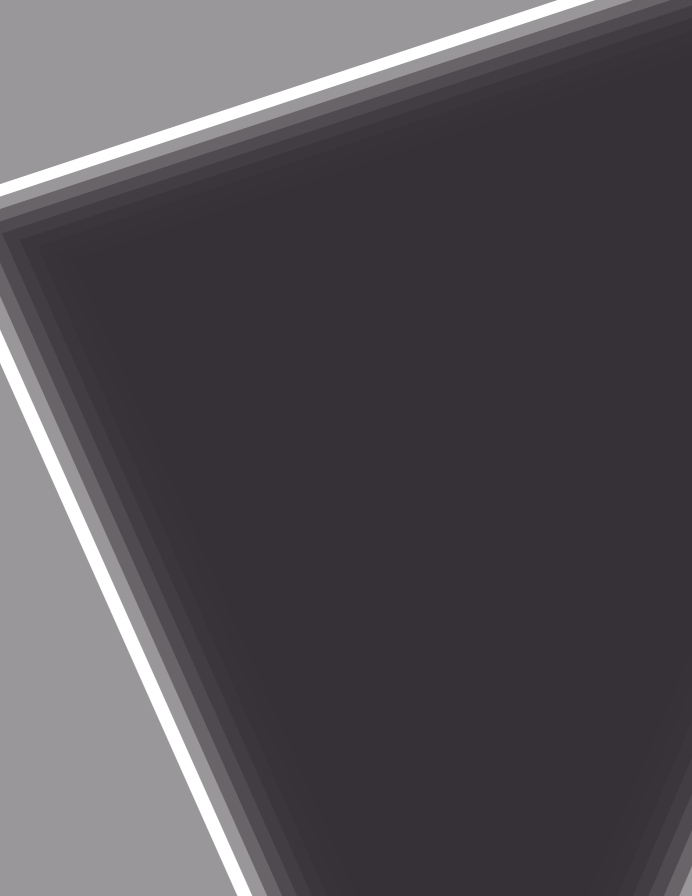
Write a WebGL 2 fragment shader that draws this background.

```glsl
#version 300 es
precision highp float;
// Dark tilted panel with a white rim and stepped inner glow on a grey ground.

uniform vec2 u_resolution;
out vec4 fragColor;

const vec3 PANEL = vec3(0.208, 0.188, 0.212);
const vec3 RIM = vec3(1.0);
const vec3 GROUND = vec3(0.600, 0.592, 0.600);
const int BAND_COUNT = 9;

// Distance to the right of the line from a to b, counted in bands.
float bandsInside(vec2 p, vec2 a, vec2 b, float bandWidth) {
    vec2 along = normalize(b - a);
    return dot(p - a, vec2(along.y, -along.x)) / bandWidth;
}

// Depth into the panel: three clockwise edges meeting in sharp mitres.
float panelDepth(vec2 p) {
    float left = bandsInside(p, vec2(0.265, 0.0), vec2(0.0, 0.595), 0.0152);
    float top = bandsInside(p, vec2(0.0, 0.7945), vec2(0.6224, 1.0), 0.0132);
    float right = bandsInside(p, vec2(0.9227, 0.306), vec2(0.7924, 0.0), 0.0158);
    return min(left, min(top, right));
}

// Each band carries half the light of the one before it.
vec3 steppedGlow(float depth, float softness) {
    vec3 color = GROUND;
    for (int i = 0; i < BAND_COUNT; i++) {
        float start = float(i);
        vec3 band = mix(PANEL, RIM, exp2(-start));
        color = mix(color, band, smoothstep(-softness, softness, depth - start));
    }
    return color;
}

void main() {
    // Canvas height is one unit.
    vec2 p = gl_FragCoord.xy / u_resolution.y;
    float softness = 0.7 / (u_resolution.y * 0.0145);
    fragColor = vec4(steppedGlow(panelDepth(p), softness), 1.0);
}
```
